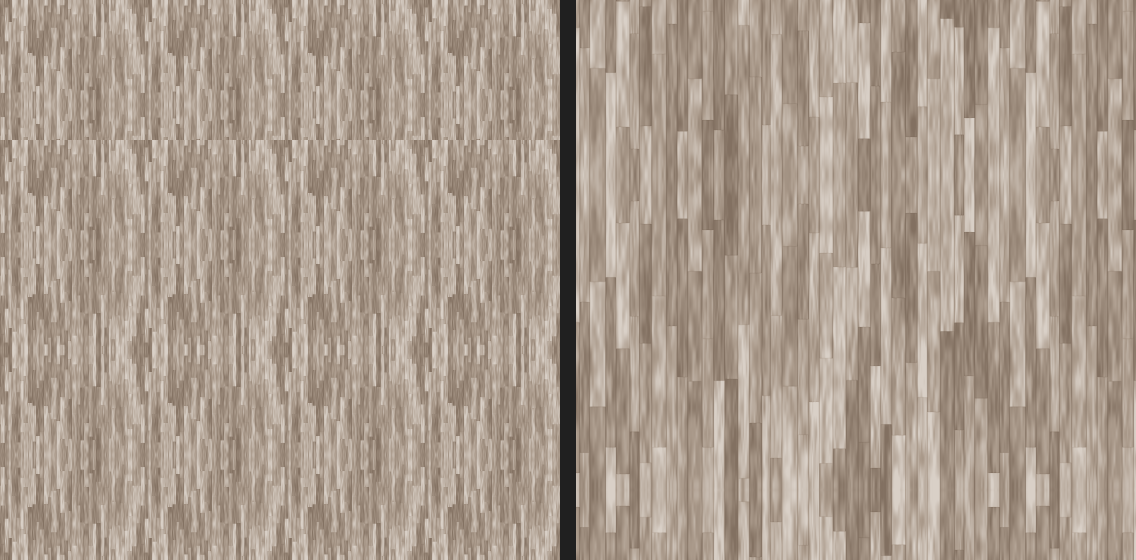
Left, the full canvas; right, a detail of the centre.
A WebGL 1 fragment shader for this texture:

```glsl
precision highp float;

// Narrow upright wooden strips in grey-brown, of uneven length and tone.
// One set of strips repeats across; down the canvas it is mirrored about
// level axes, so each strip that meets an axis becomes symmetric.

uniform vec2 u_resolution;

const float REPEATS = 4.0;          // sets of strips across the canvas
const float STRIPS = 35.0;          // strips in one set
const float PERIOD = 0.375;         // height of one mirrored pair
const float TOP_BAND = 0.25;        // cropped pair along the top edge
const float WIDTH_JITTER = 0.40;    // unevenness of the strip widths
const float MIN_LENGTH = 0.060;
const float MAX_LENGTH = 0.115;
const float SEAM_WIDTH = 0.00035;
const float SIDE_DARKNESS = 0.32;
const float END_DARKNESS = 0.10;
const float MEAN_TONE = 0.535;
const float TONE_SPREAD = 0.66;
const float TONE_SHUFFLE = 0.55;    // randomness added to the even tone order
const float STAIN_AMOUNT = 0.26;
const float GRAIN_AMOUNT = 0.46;
const float FIBRE_AMOUNT = 0.30;
const float GRAIN_BEND = 12.0;
const float SAMPLES = 3.0;          // samples per pixel along each axis

const vec3 DARK_WOOD = vec3(0.51, 0.44, 0.38);
const vec3 MID_WOOD = vec3(0.675, 0.612, 0.553);
const vec3 PALE_WOOD = vec3(0.85, 0.815, 0.78);

float hash(vec2 p) {
  vec3 q = fract(vec3(p.xyx) * vec3(0.1031, 0.1030, 0.0973));
  q += dot(q, q.yzx + 33.33);
  return fract((q.x + q.y) * q.z);
}

float noise(vec2 p) {
  vec2 cell = floor(p);
  vec2 f = fract(p);
  f = f * f * (3.0 - 2.0 * f);
  float low = mix(hash(cell), hash(cell + vec2(1.0, 0.0)), f.x);
  float high = mix(hash(cell + vec2(0.0, 1.0)), hash(cell + 1.0), f.x);
  return mix(low, high, f.y);
}

// Left edge of a strip, in strip units; wraps from one set to the next.
float stripEdge(float index) {
  float jitter = hash(vec2(mod(index, STRIPS) * 17.0, 71.0)) - 0.5;
  return index + WIDTH_JITTER * jitter;
}

// Dark line that fades out with the distance from a joint.
float joint(float gap) {
  return 1.0 - smoothstep(0.5 * SEAM_WIDTH, 1.5 * SEAM_WIDTH, gap);
}

vec3 woodRamp(float tone) {
  vec3 lower = mix(DARK_WOOD, MID_WOOD, clamp(tone * 2.0, 0.0, 1.0));
  return mix(lower, PALE_WOOD, clamp(tone * 2.0 - 1.0, 0.0, 1.0));
}

vec3 woodColor(vec2 uv) {
  // Fold the height about the mirror axes
  float drop = 1.0 - uv.y;
  drop -= TOP_BAND * step(TOP_BAND, drop);
  float depth = abs(mod(drop, PERIOD) - 0.5 * PERIOD);

  // Find the strip
  float x = fract(uv.x * REPEATS) * STRIPS;
  float index = floor(x);
  index += step(stripEdge(index + 1.0), x) - step(x, stripEdge(index));
  float left = stripEdge(index);
  float right = stripEdge(index + 1.0);
  float column = mod(index, STRIPS);

  // Divide the strip into lengths, none too short at the axis
  float stripLength = mix(MIN_LENGTH, MAX_LENGTH, hash(vec2(column * 23.0, 13.0)));
  float along = depth / stripLength + 0.8 * hash(vec2(column * 31.0, 29.0));
  float row = floor(along);
  float endGap = min(fract(along), 1.0 - fract(along)) * stripLength;
  float sideGap = min(x - left, right - x) / (STRIPS * REPEATS);

  // Tone: neighbours differ, so that no large patches gather
  vec2 piece = vec2(column * 19.0 + 3.0, row * 37.0 + 47.0);
  float order = fract(column * 0.618 + row * 0.38 + TONE_SHUFFLE * hash(piece));
  float tone = MEAN_TONE + TONE_SPREAD * (order - 0.5);

  // Soft stains, grain and thin fibres of this piece
  vec2 seed = floor(vec2(hash(piece + 7.0), hash(piece.yx + 5.0)) * 400.0);
  float across = (x - left) / (right - left);
  float bend = GRAIN_BEND * (hash(piece + 17.0) - 0.5) * depth;
  float stain = noise(vec2(across + bend, depth * 38.0) + seed) - 0.5;
  float grain = noise(vec2(across * 3.6 + bend, depth * 65.0) + seed.yx) - 0.5;
  float fibre = noise(vec2(across * 8.0 + 2.0 * bend, depth * 130.0) + seed) - 0.5;
  tone += STAIN_AMOUNT * stain + GRAIN_AMOUNT * grain + FIBRE_AMOUNT * fibre;

  // Thin side joints, fainter end joints
  tone -= max(SIDE_DARKNESS * joint(sideGap), END_DARKNESS * joint(endGap));
  return woodRamp(tone);
}

void main() {
  // Average several samples to smooth the edges
  vec2 corner = gl_FragCoord.xy - 0.5;
  vec3 sum = vec3(0.0);
  for (float j = 0.0; j < SAMPLES; j++) {
    for (float i = 0.0; i < SAMPLES; i++) {
      vec2 offset = (vec2(i, j) + 0.5) / SAMPLES;
      sum += woodColor((corner + offset) / u_resolution);
    }
  }
  gl_FragColor = vec4(sum / (SAMPLES * SAMPLES), 1.0);
}
```
